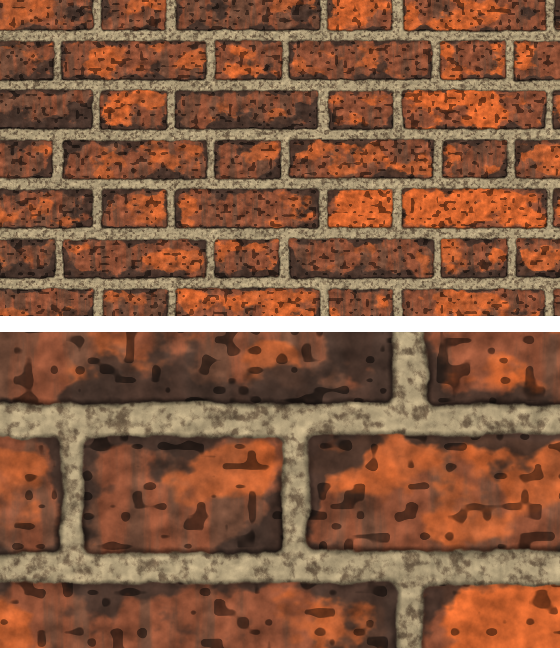
Top: the whole. Bottom: its middle third, enlarged.
Reproduce this texture procedurally as a WebGL 2 fragment shader.

```glsl
#version 300 es
precision highp float;
// Weathered brick wall: long and short bricks alternate in rough sandy mortar.

uniform vec2 u_resolution;
out vec4 fragColor;

// Layout, in units of canvas height
const float ROW_HEIGHT = 0.1565;
const float FIRST_JOINT = 0.104;
const float PAIR_WIDTH = 0.7164;
const float LONG_WIDTH = 0.4815;
const vec2 JOINT = vec2(0.026, 0.034);

const vec3 CHAR_DARK = vec3(0.25, 0.19, 0.16);
const vec3 CLAY_BROWN = vec3(0.42, 0.28, 0.21);
const vec3 CLAY_RED = vec3(0.55, 0.31, 0.21);
const vec3 CLAY_RUST = vec3(0.66, 0.35, 0.20);
const vec3 CLAY_ORANGE = vec3(0.86, 0.41, 0.19);
const vec3 MORTAR = vec3(0.65, 0.58, 0.45);
const vec3 MORTAR_SHADE = vec3(0.41, 0.34, 0.26);

float hash(vec2 p) {
    return fract(sin(dot(p, vec2(127.1, 311.7))) * 43758.5453);
}

float noise(vec2 p) {
    vec2 i = floor(p), f = fract(p);
    f = f * f * (3.0 - 2.0 * f);
    return mix(mix(hash(i), hash(i + vec2(1, 0)), f.x),
               mix(hash(i + vec2(0, 1)), hash(i + vec2(1, 1)), f.x), f.y);
}

float fbm(vec2 p) {
    float sum = 0.0, amp = 0.5;
    for (int i = 0; i < 5; i++) {
        sum += amp * noise(p);
        p = mat2(1.6, 1.2, -1.2, 1.6) * p + 7.3;
        amp *= 0.5;
    }
    return sum / 0.97;
}

// Slope of the surface towards a light at the upper left
float relief(vec2 p, float scale) {
    return fbm(p * scale) - fbm(p * scale + vec2(-0.3, 0.4));
}

float roundBox(vec2 p, vec2 halfSize, float radius) {
    vec2 q = abs(p) - halfSize + radius;
    return length(max(q, 0.0)) + min(max(q.x, q.y), 0.0) - radius;
}

// Finds the brick around p: its centre, half size and id
void findBrick(vec2 p, out vec2 centre, out vec2 halfSize, out vec2 id) {
    float row = floor((p.y - FIRST_JOINT) / ROW_HEIGHT);
    float start = mix(0.185, 0.542, mod(row, 2.0));
    float pair = floor((p.x - start) / PAIR_WIDTH);
    float left = start + pair * PAIR_WIDTH;
    float isShort = step(LONG_WIDTH, p.x - left);
    float width = mix(LONG_WIDTH, PAIR_WIDTH - LONG_WIDTH, isShort);
    id = vec2(pair * 2.0 + isShort, row) + 20.0;
    centre = vec2(left + isShort * LONG_WIDTH + 0.5 * width,
                  FIRST_JOINT + (row + 0.5) * ROW_HEIGHT);
    centre += (vec2(hash(id + 3.1), hash(id + 5.7)) - 0.5) * vec2(0.008, 0.004);
    halfSize = 0.5 * (vec2(width, ROW_HEIGHT) - JOINT);
    halfSize -= vec2(0.005, 0.002) * (hash(id + 8.3) - 0.4);
}

vec3 mortarColor(vec2 p, float dist) {
    float sand = fbm(p * 130.0);
    vec3 col = mix(MORTAR_SHADE, MORTAR * 1.06, smoothstep(0.18, 0.58, sand));
    col *= 0.92 + 0.16 * fbm(p * 12.0) + 0.5 * relief(p, 75.0);
    return col * mix(0.62, 1.0, smoothstep(0.0, 0.006, dist));
}

// heat: 0 is a dark burnt brick, 1 a bright orange one
vec3 brickColor(vec2 p, vec2 local, vec2 id, float dist, float heat) {
    vec2 seed = id * 5.37;
    float blotch = fbm(p * vec2(11.0, 15.0) + seed);
    float streak = fbm(p * vec2(60.0, 9.0) + seed);
    float edge = smoothstep(-0.026, 0.0, dist);

    vec3 col = mix(CLAY_BROWN, CLAY_RED, smoothstep(0.3, 0.6, streak + 0.35 * (heat - 0.4)));
    vec3 bright = mix(CLAY_RUST, CLAY_ORANGE, smoothstep(0.3, 0.75, 0.5 * fbm(p * 30.0 + seed) + 0.6 * heat));
    float flake = blotch - 0.12 * edge - mix(0.70, 0.26, heat);
    col = mix(col, bright, 0.9 * smoothstep(-0.03, 0.07, flake));

    // Burnt patches gather at the rim
    float soot = fbm(p * vec2(15.0, 19.0) - seed) + 0.2 * edge - mix(0.50, 0.80, heat);
    col = mix(col, CHAR_DARK, 0.88 * smoothstep(-0.02, 0.09, soot));

    // Pits, rough surface and rounded arris
    col *= 1.0 - 0.45 * smoothstep(0.70, 0.78, noise(p * vec2(75.0, 95.0) + seed));
    col *= 0.86 + 0.28 * fbm(p * 95.0) + 0.75 * relief(p, 38.0);
    float rim = smoothstep(-0.007, 0.0, dist);
    return col * (1.0 - rim * mix(0.5, 0.15, smoothstep(-0.04, 0.05, local.y)));
}

void main() {
    vec2 p = gl_FragCoord.xy / u_resolution.y;
    vec2 centre, halfSize, id;
    findBrick(p, centre, halfSize, id);

    // Chipped, slightly wavy outline
    vec2 local = p - centre;
    vec2 wave = vec2(fbm(p * 24.0), fbm(p * 24.0 + 31.0)) - 0.5;
    float dist = roundBox(local + wave * 0.009, halfSize, 0.009);
    dist += 0.006 * (fbm(p * 65.0) - 0.5);

    // Brighter bricks cluster right of the middle
    float glow = exp(-3.0 * dot(centre - vec2(1.4, 0.52), centre - vec2(1.4, 0.52)));
    float heat = clamp(0.02 + 0.52 * hash(id) + 0.48 * glow, 0.0, 1.0);

    float soft = max(0.0015, 0.75 / u_resolution.y);
    vec3 col = mix(brickColor(p, local, id, dist, heat), mortarColor(p, dist),
                   smoothstep(-soft, soft, dist));
    fragColor = vec4(clamp(col, 0.0, 1.0), 1.0);
}
```
